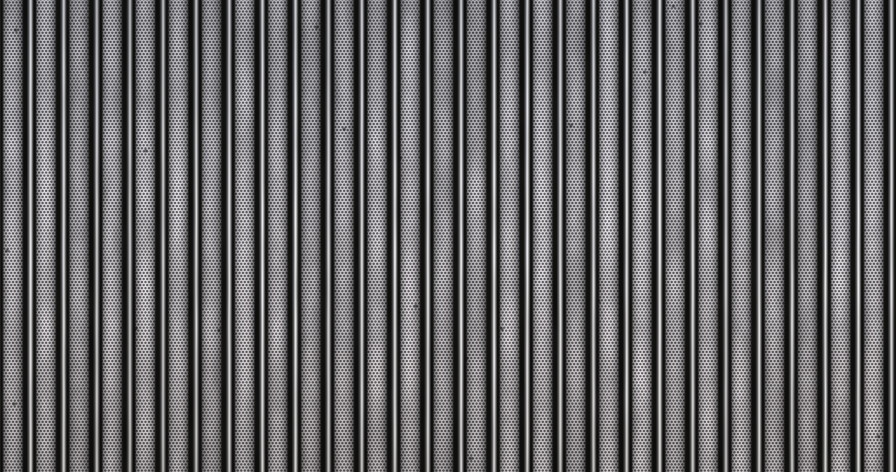
Write a Shadertoy shader that draws this texture.

```glsl
// Draws a shutter of perforated grey metal slats parted by shiny rods and black gaps.

#define REPEATS 27.06       // slats across the canvas
#define ROD_PHASE 0.916     // place of the first rod, in repeats
#define ROD_HALF 0.098      // half width of a rod
#define SLAT_CENTRE 0.475   // slat middle, measured from its rod
#define SLAT_HALF 0.31      // half width of a slat
#define HOLE_PITCH 0.106    // spacing of the holes, in repeats
#define HOLE_RADIUS 0.33    // in hole pitches
#define WEAR 0.16           // strength of stains and slat variation
#define SAMPLES 4           // antialiasing samples per axis

const vec3 GAP_COLOUR = vec3(0.062, 0.062, 0.055);
const vec3 HOLE_COLOUR = vec3(0.25, 0.245, 0.25);
const vec3 SLAT_COLOUR = vec3(0.80, 0.79, 0.81);
const vec3 ROD_COLOUR = vec3(0.90, 0.90, 0.91);

float hash(vec2 p) {
    return fract(sin(dot(p, vec2(12.9898, 78.233))) * 43758.5453);
}

float noise(vec2 p) {
    vec2 cell = floor(p), f = fract(p);
    f = f * f * (3.0 - 2.0 * f);
    return mix(mix(hash(cell), hash(cell + vec2(1, 0)), f.x),
               mix(hash(cell + vec2(0, 1)), hash(cell + vec2(1, 1)), f.x), f.y);
}

// Coverage of a staggered grid of round holes
float holes(vec2 p) {
    p /= HOLE_PITCH * vec2(1.0, 0.866);
    float row = floor(p.y);
    p.x += 0.5 * mod(row, 2.0);
    vec2 d = (fract(p) - 0.5) * vec2(1.0, 0.866);
    return 1.0 - smoothstep(HOLE_RADIUS - 0.08, HOLE_RADIUS + 0.08, length(d));
}

// Small dark flecks, one possible per cell
float flecks(vec2 p) {
    vec2 cell = floor(p);
    vec2 spot = 0.25 + 0.5 * vec2(hash(cell + 3.1), hash(cell + 7.7));
    float present = step(0.96, hash(cell));
    return present * (1.0 - smoothstep(0.02, 0.11, length(fract(p) - spot)));
}

// Colour at p, measured in repeats
vec3 shutter(vec2 p) {
    float slot = p.x - ROD_PHASE;
    float id = floor(slot);
    float x = fract(slot);
    float rodX = (x - step(0.5, x)) / ROD_HALF;
    float slatX = (x - SLAT_CENTRE) / SLAT_HALF;

    // Perforated slat, curved away at both sides
    float curve = 1.0 - 0.58 * pow(abs(slatX), 2.4) - 0.08 * slatX;
    vec3 slat = mix(SLAT_COLOUR, HOLE_COLOUR, 0.85 * holes(vec2(x, p.y))) * curve;
    float stain = noise(vec2(id * 5.3 + x * 2.0, p.y * 0.7));
    float grain = noise(vec2(p.x * 6.0, p.y * 2.5));
    slat *= 1.0 + WEAR * (0.7 * hash(vec2(id, 4.0)) + stain + 0.5 * grain - 1.1);
    slat *= 1.0 - 0.5 * flecks(p * 1.3);

    // Polished rod with a bright highlight
    float glint = exp(-4.0 * (rodX - 0.1) * (rodX - 0.1));
    float polish = 0.9 + 0.2 * hash(vec2(id, 9.0)) - 0.1 * noise(vec2(id, p.y * 0.9));
    vec3 rod = ROD_COLOUR * (0.2 + 0.82 * glint) * polish;

    // Layers over the dark gap
    vec3 colour = GAP_COLOUR * (0.8 + 0.4 * noise(p * vec2(3.0, 1.0)));
    colour = mix(colour, slat, 1.0 - smoothstep(0.84, 1.08, abs(slatX)));
    return mix(colour, rod, 1.0 - smoothstep(0.8, 1.1, abs(rodX)));
}

void mainImage(out vec4 fragColor, in vec2 fragCoord) {
    float scale = REPEATS / iResolution.x;
    vec3 colour = vec3(0.0);
    for (int j = 0; j < SAMPLES; j++) {
        for (int i = 0; i < SAMPLES; i++) {
            vec2 offset = (vec2(i, j) + 0.5) / float(SAMPLES) - 0.5;
            colour += shutter((fragCoord + offset) * scale);
        }
    }
    colour /= float(SAMPLES * SAMPLES);

    // Cool light above, warm below, dimmer at the top and bottom
    vec2 uv = fragCoord / iResolution.xy;
    colour *= mix(vec3(1.015, 1.0, 0.985), vec3(0.99, 1.0, 1.015), uv.y);
    colour *= 1.0 - 0.4 * pow(abs(uv.y - 0.5), 2.0);
    fragColor = vec4(clamp(colour, 0.0, 1.0), 1.0);
}
```
